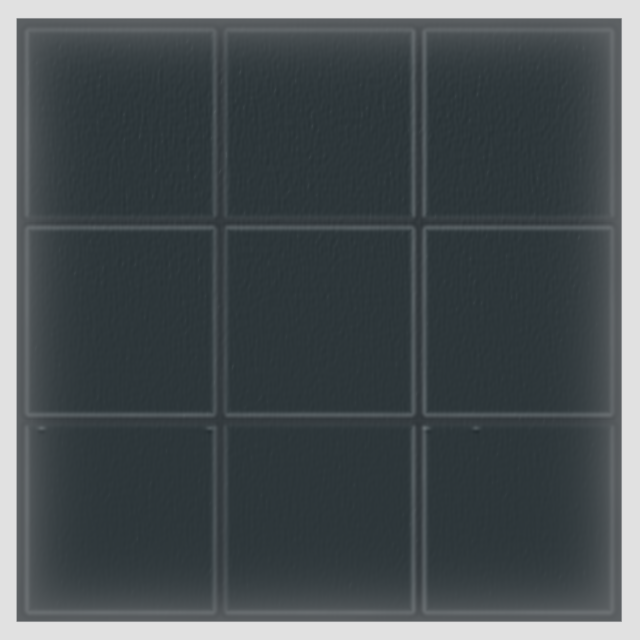
Write a WebGL 2 fragment shader that draws this pattern.

```glsl
#version 300 es
precision highp float;
// Three by three dark embossed leather tiles in a pale frame, with soft worn edges.
uniform vec2 u_resolution;
out vec4 fragColor;

vec2 hashGradient(vec2 cell) {
    vec3 h = fract(cell.xyx * vec3(0.1031, 0.1030, 0.0973));
    h += dot(h, h.yzx + 33.33);
    return fract((h.xx + h.yz) * h.zy) * 2.0 - 1.0;
}

float gradientNoise(vec2 p) {
    vec2 i = floor(p), f = fract(p);
    vec2 u = f * f * f * (f * (f * 6.0 - 15.0) + 10.0);
    vec2 x = vec2(1.0, 0.0);
    float low = mix(dot(hashGradient(i), f), dot(hashGradient(i + x), f - x), u.x);
    float high = mix(dot(hashGradient(i + x.yx), f - x.yx), dot(hashGradient(i + 1.0), f - 1.0), u.x);
    return mix(low, high, u.y);
}

float grainHeight(vec2 p) {
    return gradientNoise(p * vec2(150.0, 95.0)) + 0.6 * gradientNoise(p * vec2(170.0, 28.0) + 37.0);
}

float roundedBox(vec2 p, vec2 halfSize, float radius) {
    vec2 d = abs(p) - halfSize + radius;
    return length(max(d, 0.0)) + min(max(d.x, d.y), 0.0) - radius;
}

void main() {
    vec2 p = gl_FragCoord.xy / u_resolution;
    float pixel = 1.0 / min(u_resolution.x, u_resolution.y);

    // Tile index and position within the tile
    vec2 pitch = vec2(0.3105, 0.309), middle = vec2(0.4993, 0.498);
    ivec2 tile = ivec2(clamp(floor((p - middle) / pitch + 1.5), 0.0, 2.0));
    vec2 q = p - middle - (vec2(tile) - 1.0) * pitch;
    vec2 halfTile = vec2(0.1465, 0.146);
    float edge = roundedBox(q, halfTile, 0.005);

    // Face and groove
    vec3 color = mix(vec3(0.178, 0.214, 0.228), vec3(0.208, 0.233, 0.248), smoothstep(-0.003, 0.005, edge));

    // Embossed grain, lit from the upper left and stronger towards the top
    vec2 slope = vec2(-0.0013, 0.0013);
    float relief = grainHeight(p - slope) - grainHeight(p + slope);
    float bump = relief * 0.024 + 0.035 * smoothstep(0.45, 1.0, relief);
    color += bump * mix(0.45, 1.0, smoothstep(0.2, 0.9, p.y));

    // Pale haze fading inwards from the panel border
    vec2 border = max(min(p - vec2(0.026, 0.0286), vec2(0.9714) - p), 0.0);
    vec2 haze = exp(-pow(border / 0.045, vec2(1.3)));
    float wobble = 1.0 + 0.12 * gradientNoise(p * 7.0);
    float glow = 1.0 - (1.0 - haze.x) * (1.0 - haze.y);
    color = mix(color, vec3(0.375, 0.39, 0.40), clamp(glow * wobble, 0.0, 1.0) * 0.93);

    // Raised seams, worn by a different amount on each side
    float sideX = q.x < 0.0 ? vec3(0.85, 0.5, 0.95)[tile.x] : vec3(0.7, 0.95, 0.65)[tile.x];
    float sideY = q.y < 0.0 ? vec3(0.85, 0.95, 0.22)[tile.y] : vec3(0.15, 0.95, 0.65)[tile.y];
    vec2 outside = abs(q) - halfTile;
    float strength = mix(sideY, sideX, smoothstep(-0.006, 0.006, outside.x - outside.y));
    strength *= 1.0 + 0.18 * gradientNoise(p * 22.0);
    float seam = exp(-pow(edge / 0.0042, 2.0));
    float shadow = exp(-pow((edge - 0.008) / 0.004, 2.0));
    color += strength * (seam * 0.145 * (1.0 - 0.5 * glow) - shadow * 0.018);

    // Small nicks along the top of the bottom row
    vec4 nickX = vec4(0.065, 0.328, 0.667, 0.744);
    for (int i = 0; i < 4; i++) {
        vec2 d = (p - vec2(nickX[i], 0.331)) / vec2(0.006, 0.0035);
        float under = dot(d + vec2(0.0, 1.6), d + vec2(0.0, 1.6));
        color += 0.12 * exp(-dot(d, d)) - 0.04 * exp(-under);
    }

    // Frame around the panel
    float panel = roundedBox(p - vec2(0.4987, 0.5), vec2(0.4727, 0.4714), 0.001);
    color = mix(color, vec3(0.882), smoothstep(-pixel, pixel, panel));
    fragColor = vec4(color, 1.0);
}
```
